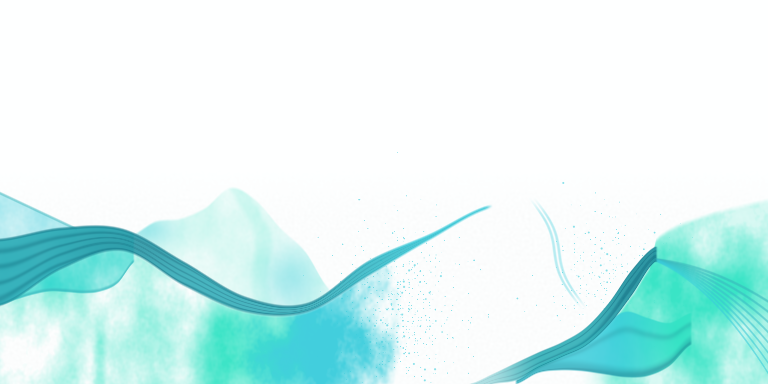
This background is drawn by a WebGL 2 fragment shader. Its source:

```glsl
#version 300 es
precision highp float;
// Translucent teal silk ribbons and watercolour washes along the foot of white paper.
uniform vec2 u_resolution;
out vec4 outColor;

const vec3 PAPER = vec3(.995, 1, 1), MIST = vec3(.73, .96, .92), MINT = vec3(.2, .89, .77);
const vec3 CYAN = vec3(.22, .8, .86), TEAL = vec3(.22, .7, .73), DEEP = vec3(.08, .48, .55);
const float SOFT = .003;

vec2 hash2(vec2 p) {
  vec3 q = fract(p.xyx * vec3(.1031, .103, .0973));
  q += dot(q, q.yzx + 33.33);
  return fract((q.xx + q.yz) * q.zy);
}

float corner(vec2 cell, vec2 f, vec2 o) {
  return dot(hash2(cell + o) * 2. - 1., f - o);
}

// Gradient noise
float noise(vec2 p) {
  vec2 c = floor(p), f = fract(p), u = f * f * (3. - 2. * f), e = vec2(0, 1);
  return mix(mix(corner(c, f, e.xx), corner(c, f, e.yx), u.x),
             mix(corner(c, f, e.xy), corner(c, f, e.yy), u.x), u.y);
}

float fbm(vec2 p) {
  float sum = 0., amp = 1.;
  for (int i = 0; i < 5; i++) {
    sum += amp * noise(p);
    p = mat2(1.6, 1.2, -1.2, 1.6) * p + 7.3;
    amp *= .55;
  }
  return sum;
}

// Smooth height through nine even keys from x0 to x1
float curve(float k[9], float x0, float x1, float x) {
  float s = clamp((x - x0) / (x1 - x0), 0., 1.) * 8.;
  int i = min(int(s), 7);
  float f = s - float(i), a = k[max(i - 1, 0)], b = k[i], c = k[i + 1], d = k[min(i + 2, 8)];
  return b + .5 * f * (c - a + f * (2. * a - 5. * b + 4. * c - d + f * (3. * (b - c) + d - a)));
}

float within(float v, float lo, float hi, float soft) {
  return smoothstep(lo - soft, lo + soft, v) * (1. - smoothstep(hi - soft, hi + soft, v));
}

float stroke(float d, float width) {
  return 1. - smoothstep(width * .3, width + SOFT, abs(d));
}

// Fine threads between two edges
float threads(vec2 p, float lo, float hi, float count) {
  float v = (p.y - lo) / max(hi - lo, .004);
  return pow(.5 + .5 * sin(v * count + 5. * noise(vec2(p.x * 4., v * 2.))), 3.);
}

float spatter(vec2 p, float chance) {
  vec2 cell = floor(p), h = hash2(cell + 19.);
  float d = length(fract(p) - .3 - .4 * h);
  return step(1. - chance, hash2(cell).x) * (1. - smoothstep(.05, .12 + .2 * h.y, d));
}

float blob(vec2 p, float x, float y, float w, float h) {
  vec2 d = (p - vec2(x, y)) / vec2(w, h);
  return exp(-dot(d, d));
}

vec3 leftSilk(vec3 col, vec2 p, float cloud) {
  float hi = curve(float[](.375, .404, .401, .315, .224, .208, .318, .388, .464), 0., 1.28, p.x);
  float lo = curve(float[](.206, .302, .349, .258, .19, .19, .284, .378, .461), 0., 1.28, p.x);
  float leaf = curve(float[](.206, .221, .234, .242, .24, .237, .242, .263, .318), 0., .35, p.x);
  float veil = curve(float[](.385, .422, .43, .458, .51, .479, .406, .344, .245), .34, .86, p.x);
  // Wash hanging below
  float rim = 1.02 + .12 * cloud;
  float under = (1. - smoothstep(lo - .01, lo + .01, p.y)) * (1. - smoothstep(rim - .14, rim + .03, p.x));
  float ink = .27 + .5 * cloud + .33 * smoothstep(.4, .75, p.x) + .5 * blob(p, .56, .06, .06, .14)
    + .45 * blob(p, .82, .1, .16, .12) + .4 * blob(p, .26, .07, .016, .1) - .25 * blob(p, .08, .1, .11, .09);
  vec3 dye = mix(MINT, CYAN, smoothstep(.62, .85, p.x + .15 * cloud));
  col = mix(col, dye, clamp(ink, 0., .95) * under);
  // Pale veil behind
  float sheet = within(p.y, hi, veil, .005) * within(p.x, .34, .86, .01);
  float fold = stroke(p.x - .76 + .25 * p.y - .02 * sin(p.y * 20.), .03);
  col = mix(col, MIST, sheet * clamp(.45 + .5 * cloud + .35 * fold, 0., 1.));
  col = mix(col, CYAN, sheet * .35 * (blob(p, .76, .27, .07, .08) + blob(p, .38, .4, .07, .04)));
  // Corner wedge and lower leaf
  float wedge = .497 - .47 * p.x;
  col = mix(col, CYAN, within(p.y, hi, wedge, SOFT) * (.4 + .3 * cloud));
  col = mix(col, TEAL, .5 * stroke(p.y - wedge, SOFT) * step(p.x, .2));
  float inLeaf = within(p.y, leaf, hi, SOFT) * (1. - smoothstep(.345, .352, p.x));
  col = mix(col, mix(MINT, CYAN, .5), inLeaf * (.65 + .3 * cloud));
  col = mix(col, TEAL, .6 * inLeaf * stroke(p.y - leaf, .008));
  // Main ribbon
  float span = 1. - smoothstep(1.26, 1.285, p.x), fade = smoothstep(.75, 1.1, p.x);
  float dark = .25 + .45 * threads(p, lo, hi, 24.) + .35 * blob(p, .36, .36, .18, .06);
  vec3 silk = mix(mix(CYAN, TEAL, .65), DEEP, min(dark, .85));
  col = mix(col, mix(silk, CYAN, .65 * fade), .88 * span * within(p.y, lo, hi, SOFT));
  float rims = max(stroke(p.y - hi, SOFT), .7 * stroke(p.y - lo, SOFT));
  return mix(col, mix(DEEP, CYAN, fade), .6 * rims * span);
}

vec3 rightSilk(vec3 col, vec2 p, float cloud) {
  float hi = curve(float[](0., .026, .055, .083, .109, .146, .211, .297, .357), 1.224, 1.706, p.x);
  float lo = curve(float[](-.02, 0., .01, .042, .07, .099, .154, .232, .318), 1.224, 1.706, p.x);
  float top = curve(float[](.01, .047, .076, .109, .154, .188, .172, .159, .185), 1.344, 1.8, p.x);
  float base = curve(float[](0., .029, .036, .034, .026, .018, .021, .047, .102), 1.344, 1.8, p.x);
  // Misty green field
  float t = clamp((p.x - 1.7) / .3, 0., 1.);
  float crest = mix(lo, .355 + .125 * sqrt(t), smoothstep(1.69, 1.71, p.x));
  float field = (1. - smoothstep(crest - .012, crest + .006, p.y)) * smoothstep(1.5, 1.64, p.x);
  col = mix(col, MIST, field * clamp(.75 + .4 * cloud, 0., 1.));
  col = mix(col, MINT, field * clamp(.22 + .75 * blob(p, 1.78, .22, .17, .12) + .6 * cloud, 0., .95));
  // Threads fanning from the peak
  for (float s = 0.; s < 1.; s += .14) {
    float y = .325 - t * (.03 + .09 * s) - t * t * (.08 + .1 * s);
    col = mix(col, mix(TEAL, CYAN, s), .55 * stroke(p.y - y, SOFT) * smoothstep(1.7, 1.72, p.x));
  }
  // Scarf
  float shade = .26 * threads(p, base, top, 12.) + .34 * stroke(p.y - base, .03);
  vec3 cloth = mix(mix(CYAN, MINT, smoothstep(1.58, 1.78, p.x)), DEEP, shade);
  col = mix(col, cloth, .85 * within(p.y, base, top, SOFT) * within(p.x, 1.344, 1.8, .004));
  // Dark climbing ribbon
  float body = within(p.y, lo, hi, SOFT) * within(p.x, 1.224, 1.71, .004);
  float dark = .5 * threads(p, lo, hi, 20.) + .6 * smoothstep(1.5, 1.68, p.x);
  return mix(col, mix(TEAL, DEEP, min(dark, .95)), body * mix(.4, .95, smoothstep(1.26, 1.42, p.x)));
}

void main() {
  vec2 p = gl_FragCoord.xy / u_resolution * vec2(2, 1);
  float cloud = fbm(p * vec2(9, 6)) + .15 * noise(p * 90.);
  // Paper grain
  vec3 col = PAPER - (1. - smoothstep(.42, .58, p.y)) * (.008 + .014 * noise(p * 120.));
  // Hanging strands
  float drop = .47 - p.y, x = 1.39 + .43 * drop + .012 * sin(drop * 25.);
  float hair = max(stroke(p.x - x, SOFT), stroke(p.x - x - .012, SOFT));
  col = mix(col, CYAN, .35 * hair * within(p.y, .22, .46, .03));
  // Droplets
  float spread = blob(p, 1.04, .2, .11, .16) + .6 * blob(p, 1.58, .3, .12, .12);
  float drops = max(spatter(p * 70., .35 * spread), spatter(p * 130., .5 * spread));
  col = mix(col, CYAN, .6 * drops);
  col = rightSilk(leftSilk(col, p, cloud), p, cloud);
  outColor = vec4(clamp(col, 0., 1.), 1);
}
```
